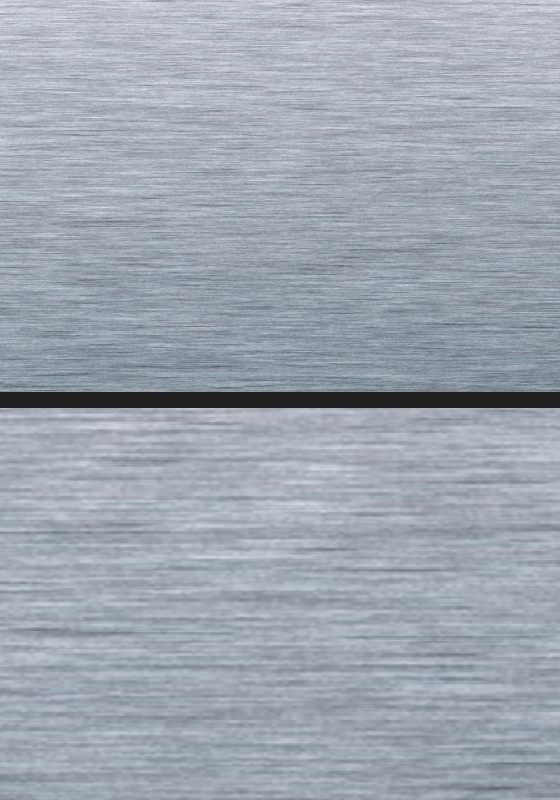
Top: the whole. Bottom: its middle third, enlarged.
A WebGL 1 fragment shader for this texture:

```glsl
precision highp float;
// Brushed steel: hair-fine horizontal streaks over a soft light-to-dark sheen.
// Each layer is noise stretched along x, with every row shifted at random;
// speckle, sparse scratches and a faint warm/cool drift are added on top.

uniform vec2 u_resolution;

// Sheen, from the lit top edge to the shaded bottom edge
const vec3 TOP_COLOR = vec3(0.738, 0.754, 0.799);
const vec3 BOTTOM_COLOR = vec3(0.530, 0.579, 0.620);
const float SIDE_FALLOFF = 0.028;

// Streak cells per canvas height: (along the brushing, across it)
const vec2 SPECKLE_CELLS = vec2(210.0, 330.0);
const vec2 GRAIN_CELLS = vec2(58.0, 320.0);
const vec2 FINE_CELLS = vec2(13.0, 300.0);
const vec2 MEDIUM_CELLS = vec2(7.0, 175.0);
const vec2 BROAD_CELLS = vec2(3.0, 48.0);
const vec2 SCRATCH_CELLS = vec2(9.0, 280.0);
const vec2 TINT_CELLS = vec2(14.0, 200.0);

// Strength of each layer
const float SPECKLE_AMOUNT = 0.036;
const float GRAIN_AMOUNT = 0.038;
const float FINE_AMOUNT = 0.064;
const float MEDIUM_AMOUNT = 0.032;
const float BROAD_AMOUNT = 0.017;
const float DARK_SCRATCH = 0.110;
const float LIGHT_SCRATCH = 0.065;
const vec3 TINT_SHIFT = vec3(0.009, -0.003, -0.002);

// Part of a row's height over which it blends into the next
const float ROW_SOFTNESS = 0.5;

float hash(vec2 p) {
  vec3 q = fract(p.xyx * 0.1031);
  q += dot(q, q.yzx + 33.33);
  return fract((q.x + q.y) * q.z);
}

// Smooth noise along one row, shifted so that streak ends never line up
float rowNoise(float x, float row, float seed) {
  x += 50.0 * hash(vec2(row, seed + 7.0));
  float cell = floor(x);
  float blend = smoothstep(0.0, 1.0, x - cell);
  vec2 id = vec2(cell + seed * 3.0, row + seed * 17.0);
  return mix(hash(id), hash(id + vec2(1.0, 0.0)), blend);
}

// Stretched noise from -1 to 1, faded out where rows get thinner than a pixel
float streaks(vec2 p, vec2 cells, float seed) {
  vec2 q = p * cells;
  float row = floor(q.y);
  float edge = 0.5 * ROW_SOFTNESS;
  float blend = smoothstep(0.5 - edge, 0.5 + edge, q.y - row);
  float value = mix(rowNoise(q.x, row, seed),
                    rowNoise(q.x, row + 1.0, seed), blend);
  float visible = smoothstep(0.4, 1.0, u_resolution.y / cells.y);
  return (2.0 * value - 1.0) * visible;
}

void main() {
  vec2 p = gl_FragCoord.xy / u_resolution.y;
  vec2 uv = gl_FragCoord.xy / u_resolution;

  // Broad sheen
  vec3 color = mix(BOTTOM_COLOR, TOP_COLOR, uv.y);
  color -= SIDE_FALLOFF * (uv.x - 0.5);

  // Brushing at several widths and lengths
  float tone = SPECKLE_AMOUNT * streaks(p, SPECKLE_CELLS, 7.0);
  tone += GRAIN_AMOUNT * streaks(p, GRAIN_CELLS, 1.0);
  tone += FINE_AMOUNT * streaks(p, FINE_CELLS, 2.0);
  tone += MEDIUM_AMOUNT * streaks(p, MEDIUM_CELLS, 3.0);
  tone += BROAD_AMOUNT * streaks(p, BROAD_CELLS, 4.0);

  // Sparse dark and bright scratches
  float scratch = streaks(p, SCRATCH_CELLS, 5.0);
  tone -= DARK_SCRATCH * smoothstep(0.6, 1.0, scratch);
  tone += LIGHT_SCRATCH * smoothstep(0.6, 1.0, -scratch);

  // Faint warm and cool drift
  color += tone + TINT_SHIFT * streaks(p, TINT_CELLS, 6.0);
  gl_FragColor = vec4(clamp(color, 0.0, 1.0), 1.0);
}
```
